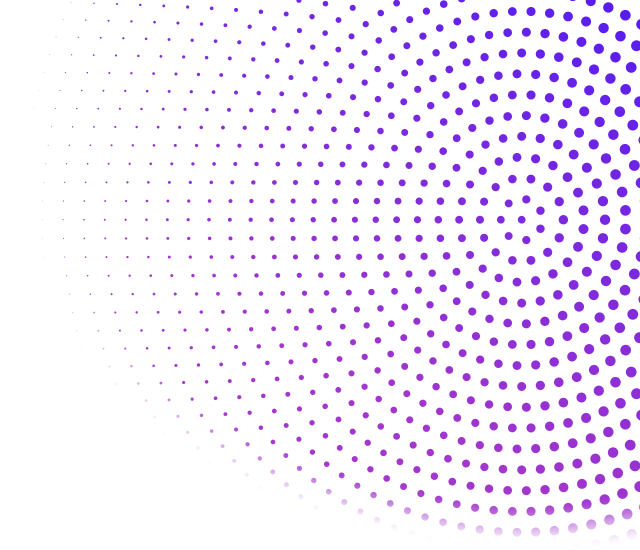
Write a Shadertoy shader that draws this background.

```glsl
// Concentric rings of dots on white, swelling from left to right and tinted
// from magenta to blue-violet. Each pixel finds its nearest ring and dot in
// polar cells; a soft elliptical mask fades the outer dots into the paper.

const float TAU = 6.2831853;
const float DOTS_PER_RING_STEP = 7.0;

// Centre of the dot nearest to p; ring n carries 7n dots, one at its far left.
vec2 nearestDot(vec2 p, vec2 center, float pitch) {
    vec2 q = p - center;
    float ring = round(length(q) / pitch);
    if (ring < 0.5) return center;
    float stepAngle = TAU / (DOTS_PER_RING_STEP * ring);
    float angle = round(atan(q.y, -q.x) / stepAngle) * stepAngle;
    return center + ring * pitch * vec2(-cos(angle), sin(angle));
}

// Dots grow with x and shrink slightly at the hub.
float dotRadius(vec2 dotCenter, vec2 center, float pitch) {
    float hub = length(dotCenter - center) / (1.6 * pitch);
    return 0.0085 * max(dotCenter.x, 0.0) - 0.0011 * exp(-hub * hub);
}

// Antialiased disc; specks under a pixel wide lose strength instead of size.
float discCoverage(vec2 p, vec2 dotCenter, float radius, float pixel) {
    float edge = (radius - length(p - dotCenter)) / pixel + 0.5;
    return clamp(edge, 0.0, 1.0) * clamp(2.0 * radius / pixel, 0.0, 1.0);
}

// Diagonal tint: blue-violet at upper right, magenta toward lower left.
vec3 dotTint(vec2 p, float aspect) {
    vec3 violet = vec3(0.33, 0.11, 0.94);
    vec3 magenta = vec3(0.64, 0.21, 0.80);
    float t = 0.6 * (aspect - p.x) + 1.0 * (1.0 - p.y);
    return mix(violet, magenta, clamp(t, 0.0, 1.0));
}

// One inside the ellipse, falling to zero at its rim.
float ellipseFade(vec2 p, vec2 center, vec2 radii) {
    return 1.0 - smoothstep(0.86, 0.995, length((p - center) / radii));
}

void mainImage(out vec4 fragColor, in vec2 fragCoord) {
    // Units of canvas height
    float pixel = 1.0 / iResolution.y;
    float aspect = iResolution.x * pixel;
    vec2 p = fragCoord * pixel;

    // Ring layout
    vec2 center = vec2(0.9485, 0.6005);
    float pitch = 0.0379;
    vec2 dotCenter = nearestDot(p, center, pitch);
    float radius = dotRadius(dotCenter, center, pitch);

    // Ink over white paper
    float ink = discCoverage(p, dotCenter, radius, pixel);
    ink *= ellipseFade(p, vec2(0.985, 0.715), vec2(0.992, 0.72));
    vec3 paper = vec3(1.0);
    fragColor = vec4(mix(paper, dotTint(p, aspect), ink), 1.0);
}
```
